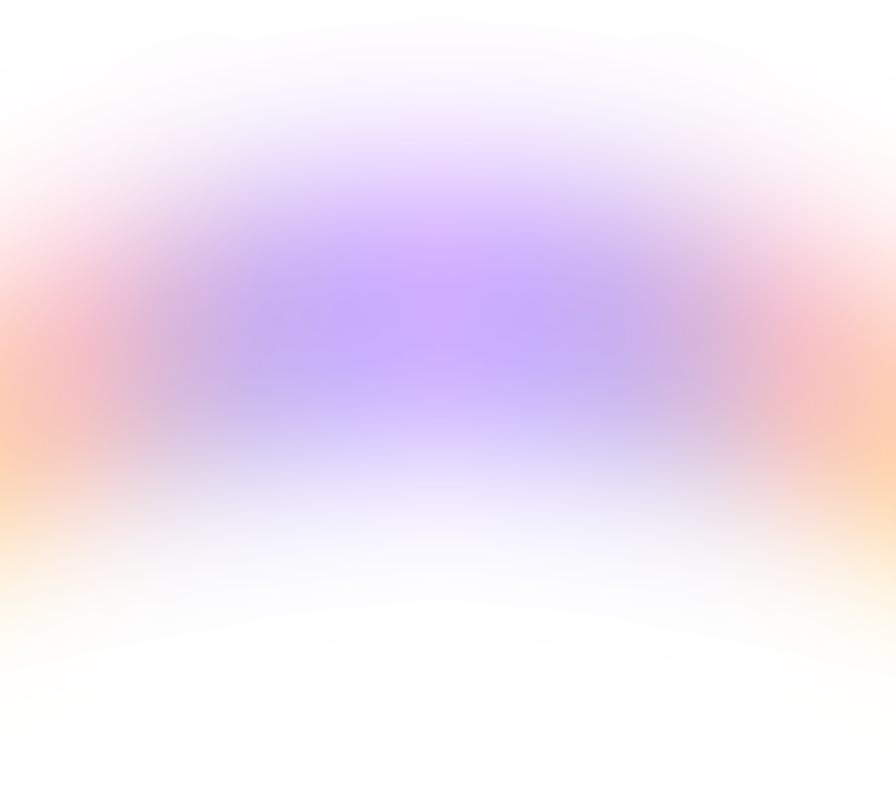
Write a WebGL 2 fragment shader that draws this background.

```glsl
#version 300 es
precision highp float;
// A soft arched band of light on white: violet at the crown, pink on the
// shoulders, peach at both ends. Colour follows the horizontal distance from
// the crown; strength falls off with vertical distance from a parabolic spine.

#define CROWN_X 0.49         // horizontal centre of the arch
#define CROWN_Y 0.578        // spine height at the crown
#define ARCH_DROP 0.115      // how far the spine falls at the sides
#define UPPER_WIDTH 0.227    // falloff distance above the spine
#define LOWER_WIDTH 0.200    // falloff distance below the spine
#define FALLOFF_POWER 2.35   // higher gives a flatter core
#define HUE_SHIFT 0.045      // cooler or warmer fringe below the spine

uniform vec2 u_resolution;
out vec4 fragColor;

const int STOPS = 6;
const vec3 BAND[STOPS] = vec3[STOPS](
    vec3(0.810, 0.682, 1.000),   // violet crown
    vec3(0.785, 0.682, 0.988),   // periwinkle
    vec3(0.788, 0.694, 0.937),   // lavender
    vec3(0.851, 0.722, 0.855),   // mauve
    vec3(0.957, 0.757, 0.769),   // pink
    vec3(0.996, 0.812, 0.698));  // peach end

// Evenly spaced colour stops, t from 0 at the crown to 1 at the sides.
vec3 bandColor(float t) {
    float s = clamp(t, 0.0, 1.0) * float(STOPS - 1);
    int i = min(int(s), STOPS - 2);
    return mix(BAND[i], BAND[i + 1], s - float(i));
}

// Bell-shaped strength with separate widths above and below the spine.
float bandStrength(float height) {
    float width = height > 0.0 ? UPPER_WIDTH : LOWER_WIDTH;
    return exp(-pow(abs(height) / width, FALLOFF_POWER));
}

void main() {
    vec2 uv = gl_FragCoord.xy / u_resolution;
    float side = 2.0 * abs(uv.x - CROWN_X);
    float height = uv.y - (CROWN_Y - ARCH_DROP * side * side);

    // Green rises below the spine, while blue drops towards the peach ends.
    float below = clamp(-height / LOWER_WIDTH, -1.5, 1.5);
    float warmth = smoothstep(0.5, 1.0, side);
    vec3 color = bandColor(side) + HUE_SHIFT * below * vec3(0.0, 1.0, -warmth);

    vec3 result = mix(vec3(1.0), color, bandStrength(height));
    fragColor = vec4(clamp(result, 0.0, 1.0), 1.0);
}
```
